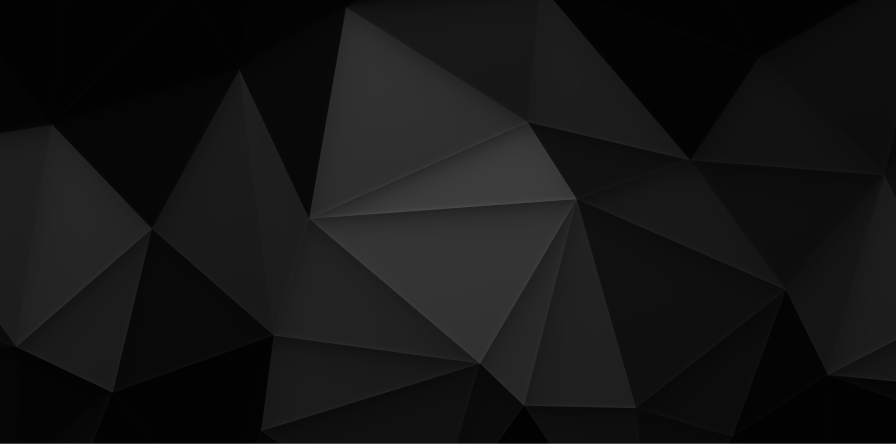
Reproduce this background procedurally as a WebGL 2 fragment shader.

```glsl
#version 300 es
precision highp float;

uniform vec2 u_resolution;
out vec4 fragColor;

const float CELL = 0.335;               // grid spacing, in canvas heights
const mat2 TILT = mat2(0.765, -0.644, 0.644, 0.765);

vec2 hash2(vec2 p) {
    vec3 q = fract(vec3(p.xyx) * vec3(0.1031, 0.1030, 0.0973) + 0.317);
    q += dot(q, q.yzx + 33.33);
    return fract((q.xx + q.yz) * q.zy);
}

float cross2(vec2 a, vec2 b) { return a.x * b.y - a.y * b.x; }

// Jittered grid corner
vec2 corner(vec2 id) { return id + 0.74 * (hash2(id + 40.0) - 0.5); }

// Glow in the middle and at both sides, fading to black between them
float glow(vec2 pos, float halfWidth) {
    vec2 fromCentre = pos - vec2(halfWidth, 0.49);
    vec2 fromSide = vec2(halfWidth - abs(fromCentre.x), pos.y - 0.45);
    return 0.25 * exp(-6.0 * dot(fromCentre, fromCentre))
         + 0.15 * exp(-11.0 * dot(fromSide, fromSide));
}

// Adds one triangle (counter-clockwise) as weighted tone and weight
void addFacet(vec2 p, vec2 a, vec2 b, vec2 c, vec2 seed, float px, vec2 centre, inout vec2 sum) {
    vec2 v[4] = vec2[4](a, b, c, a);
    vec2 up = TILT * vec2(-0.25, 0.97);
    float inside = 1e3, rim = 0.0, shadow = 0.0;
    for (int i = 0; i < 3; i++) {
        vec2 edge = normalize(v[i + 1] - v[i]);
        float d = cross2(edge, p - v[i]);
        float facing = dot(vec2(-edge.y, edge.x), up);
        inside = min(inside, d);
        d = max(d, 0.0);
        rim += max(facing, 0.15) * exp(-d / 0.012);
        shadow += max(-facing, 0.0) * exp(-d / 0.09);
    }
    float weight = clamp(inside / px + 0.5, 0.0, 1.0);
    if (weight <= 0.0) return;

    vec2 middle = (a + b + c) / 3.0;
    vec2 pos = centre + CELL * (middle - 0.5) * TILT;
    float tone = glow(pos, centre.x) + 0.085 * (hash2(seed).x - 0.55);
    tone = clamp(tone, 0.008, 0.245);
    tone *= 1.0 + 0.12 * dot(p - middle, up);
    tone *= 1.0 - 0.4 * min(shadow, 1.0);
    tone += rim * (0.015 + 0.2 * tone);
    sum += vec2(tone, 1.0) * weight;
}

void main() {
    vec2 uv = gl_FragCoord.xy / u_resolution.y;
    vec2 centre = vec2(0.5 * u_resolution.x / u_resolution.y, 0.49);
    vec2 p = TILT * (uv - centre) / CELL + 0.5;
    float px = 1.0 / (u_resolution.y * CELL);

    // Split every nearby cell into two triangles
    vec2 sum = vec2(0.0);
    for (int y = -1; y <= 1; y++) {
        for (int x = -1; x <= 1; x++) {
            vec2 id = floor(p) + vec2(x, y);
            vec2 a = corner(id), b = corner(id + vec2(1, 0));
            vec2 c = corner(id + 1.0), d = corner(id + vec2(0, 1));
            // A diagonal is valid if it separates the other two corners
            bool acValid = cross2(c - a, b - a) < 0.0 && cross2(c - a, d - a) > 0.0;
            bool bdValid = cross2(d - b, c - b) < 0.0 && cross2(d - b, a - b) > 0.0;
            vec2 seed = id * 2.0 + 91.0;
            if (acValid && (!bdValid || hash2(id + 7.0).y < 0.5)) {
                addFacet(p, a, b, c, seed, px, centre, sum);
                addFacet(p, a, c, d, seed + 1.0, px, centre, sum);
            } else {
                addFacet(p, a, b, d, seed, px, centre, sum);
                addFacet(p, b, c, d, seed + 1.0, px, centre, sum);
            }
        }
    }
    float shade = sum.x / max(sum.y, 1e-3);

    // White strip along the bottom
    float strip = clamp((0.0095 - uv.y) * u_resolution.y + 0.5, 0.0, 1.0);
    fragColor = vec4(vec3(mix(shade, 1.0, strip)), 1.0);
}
```
